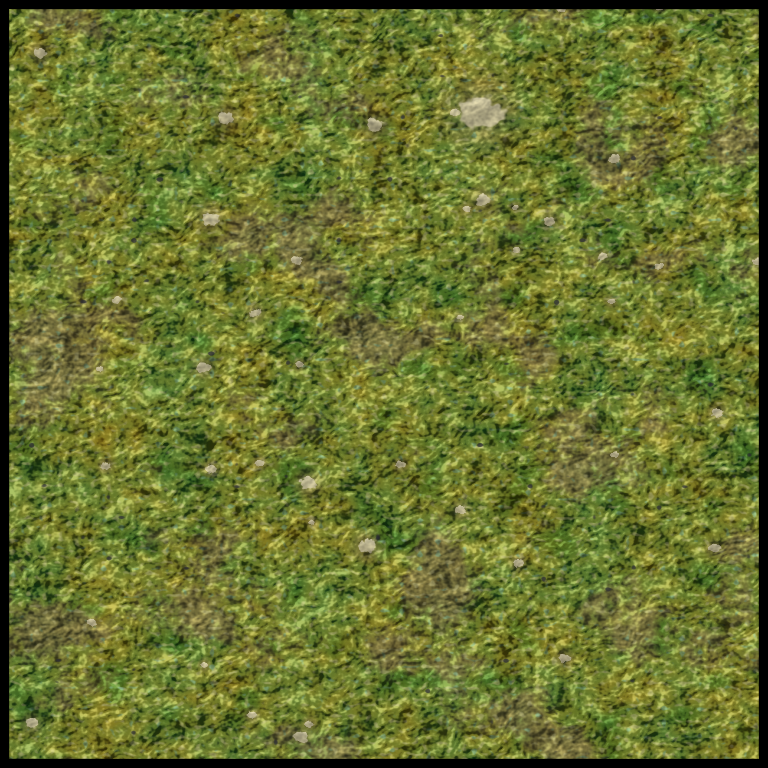
Give the GLSL for this texture, as a three.js fragment shader.

```glsl
// Mossy meadow seen from above, with bare soil, scattered stones and a black frame.
varying vec2 vUv;

vec2 hash2(vec2 p) {
  p = vec2(dot(p, vec2(127.1, 311.7)), dot(p, vec2(269.5, 183.3)));
  return fract(sin(p) * 43758.5);
}

// Gradient noise, roughly -0.7 to 0.7
float gradientDot(vec2 cell, vec2 offset) {
  float angle = 6.2832 * hash2(cell).x;
  return dot(vec2(cos(angle), sin(angle)), offset);
}

float noise(vec2 p) {
  vec2 i = floor(p), f = fract(p);
  vec2 u = f * f * f * (f * (f * 6.0 - 15.0) + 10.0);
  vec2 e = vec2(1.0, 0.0);
  return mix(mix(gradientDot(i, f), gradientDot(i + e, f - e), u.x),
             mix(gradientDot(i + e.yx, f - e.yx), gradientDot(i + 1.0, f - 1.0), u.x), u.y);
}

// Light and dark of the turf, from broad clumps down to single tufts
float turfTone(vec2 p) {
  vec2 bend = vec2(noise(p * 24.0), noise(p * 24.0 + 40.0));
  vec2 q = p + 0.012 * bend;
  q.y -= 0.25 * q.x;
  return 0.30 * noise(p * vec2(9.0, 13.0) + 3.0)
       + 0.55 * noise(q * vec2(25.0, 38.0) + 17.0)
       + 0.80 * noise(q * vec2(62.0, 95.0) + 31.0)
       + 0.85 * noise(q * vec2(130.0, 175.0) + 53.0)
       + 0.40 * noise(p * vec2(235.0, 270.0) + 71.0);
}

// One possible stone per cell: x = stone cover, y = shading, z = bare halo
vec3 stones(vec2 p, float cells, float chance, float size, float seed) {
  vec2 cell = floor(p * cells);
  vec2 place = hash2(cell + seed), kind = hash2(cell + seed + 57.0);
  vec2 d = p - (cell + 0.3 + 0.4 * place) / cells;
  float radius = size * (0.6 + 0.6 * kind.y);
  float ragged = 0.5 * noise(p * 0.9 / size + seed) + 0.3 * noise(p * 2.3 / size);
  float dist = length(d * vec2(0.85, 1.15)) / radius + ragged;
  float present = step(kind.x, chance);
  float cover = 1.0 - smoothstep(0.85, 1.1, dist);
  float halo = 1.0 - smoothstep(0.5, 3.0, length(d) / radius + ragged);
  return present * vec3(cover, cover * d.y / radius, halo);
}

void main() {
  vec2 p = vUv;
  float tone = turfTone(p);

  // Turf ramp: shadow, moss green, sunlit tips
  vec3 color = mix(vec3(0.14, 0.19, 0.04), vec3(0.43, 0.48, 0.16), smoothstep(-0.75, 0.0, tone));
  color = mix(color, vec3(0.73, 0.77, 0.38), smoothstep(0.0, 0.8, tone));

  // Drift between yellow moss and cooler green grass
  float warmth = noise(p * vec2(11.0, 15.0) + 90.0) + 0.8 * noise(p * vec2(48.0, 60.0) + 12.0);
  color += warmth * vec3(0.12, 0.01, -0.03);
  float lush = smoothstep(0.12, 0.5, noise(p * vec2(17.0, 22.0) + 140.0));
  color *= mix(vec3(1.0), vec3(0.68, 0.86, 0.75), lush);

  // Stones in three sizes
  vec3 stone = stones(p, 4.0, 0.16, 0.021, 5.0);
  for (int k = 0; k < 2; k++) {
    float fk = float(k);
    stone = max(stone, stones(p + 0.037 * fk, 9.0 + 6.0 * fk, 0.17 - 0.05 * fk,
                              0.0085 - 0.003 * fk, 23.0 + 19.0 * fk));
  }

  // Worn brown soil showing through
  float bare = noise(p * vec2(6.0, 8.0) + 200.0) + 0.5 * noise(p * vec2(15.0, 19.0) + 220.0)
             + 0.25 * noise(p * 55.0) - 0.15 * tone;
  float soil = max(0.75 * smoothstep(0.10, 0.48, bare), 0.6 * stone.z);
  color = mix(color, vec3(0.47, 0.42, 0.26) * (1.0 + 0.65 * tone), soil);

  // Dry pale straw, cool glints and dark violet specks
  float straw = smoothstep(0.15, 0.5, noise(p * vec2(95.0, 140.0) + 260.0));
  color = mix(color, vec3(0.65, 0.64, 0.45) * (1.0 + 0.4 * tone), 0.55 * straw);
  float cool = smoothstep(0.32, 0.55, noise(p * vec2(85.0, 110.0) + 310.0));
  color = mix(color, vec3(0.38, 0.52, 0.42) * (1.0 + 0.7 * tone), 0.6 * cool);
  float speck = smoothstep(0.50, 0.62, noise(p * vec2(60.0, 75.0) + 370.0));
  color = mix(color, vec3(0.17, 0.17, 0.20), 0.75 * speck);

  // Stone faces, lit from above
  vec3 face = vec3(0.69, 0.66, 0.53) * (1.0 + 0.25 * tone) + 0.13 * stone.y;
  color = mix(color, face, 0.92 * stone.x);

  // Black frame
  vec2 edge = min(p, 1.0 - p);
  float inside = smoothstep(0.0112, 0.0128, min(edge.x, edge.y));
  gl_FragColor = vec4(clamp(color, 0.0, 1.0) * inside, 1.0);
}
```
